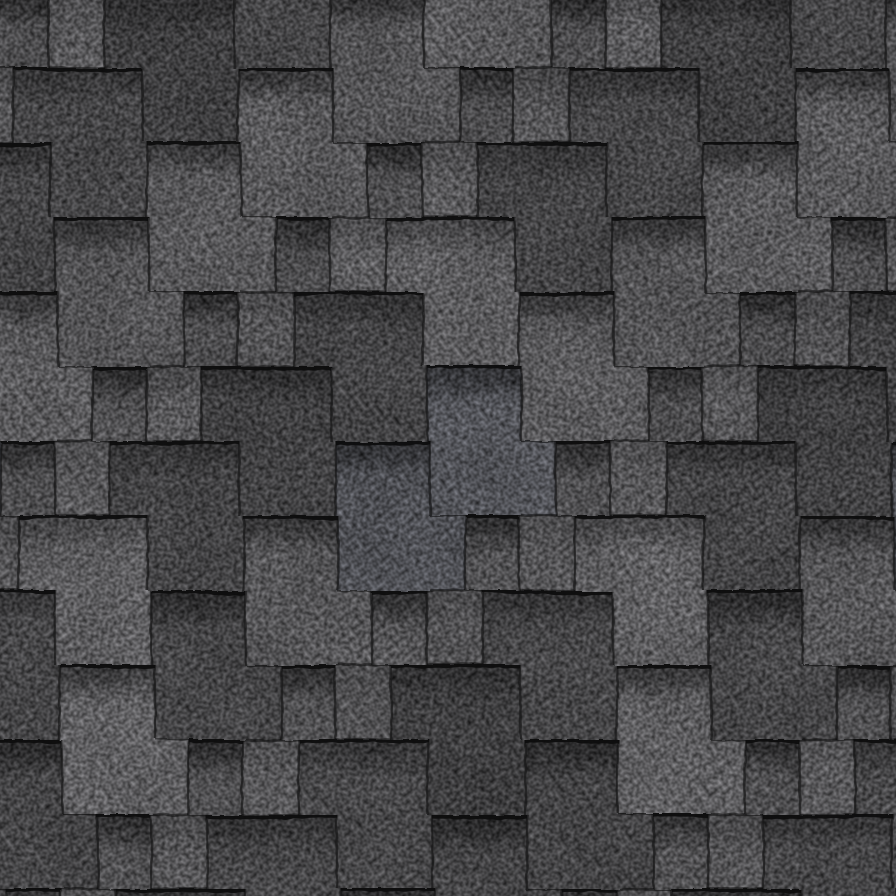
Reproduce this texture procedurally as a WebGL 1 fragment shader.

```glsl
precision highp float;
// Grey granulated roof shingles: stepped L-shaped tabs in staggered courses.

uniform vec2 u_resolution;

float hash(vec2 p) {
  return fract(sin(dot(p, vec2(127.1, 311.7))) * 43758.5);
}

float corner(vec2 cell, vec2 offset) {
  float angle = 6.2832 * hash(cell);
  return dot(vec2(cos(angle), sin(angle)), offset);
}

float gradientNoise(vec2 p) {
  vec2 i = floor(p), f = fract(p);
  vec2 s = f * f * f * (f * (f * 6.0 - 15.0) + 10.0);
  vec2 e = vec2(1.0, 0.0);
  return mix(mix(corner(i, f), corner(i + e, f - e), s.x),
             mix(corner(i + e.yx, f - e.yx), corner(i + 1.0, f - 1.0), s.x), s.y);
}

// Coverage of a line of the given half width at distance d.
float line(float d, float halfWidth, float soft) {
  return 1.0 - smoothstep(halfWidth - soft, halfWidth + soft, d);
}

void main() {
  // One unit is the height of a course; y runs down the roof.
  vec2 p = gl_FragCoord.xy / u_resolution.y;
  p = vec2(p.x, 1.0 - p.y) * 12.0;
  float soft = 8.0 / u_resolution.y;

  // Slightly uneven cuts
  vec2 q = p + vec2(0.0, 0.094);
  q += 0.035 * vec2(gradientNoise(p * 0.9), gradientNoise(p * 0.7 + 31.0));
  q += 0.02 * vec2(gradientNoise(p * 8.0), gradientNoise(p * 8.0 + 57.0));

  // Each course moves left by a fixed step
  float row = floor(q.y);
  float down = fract(q.y);
  float u = mod(q.x - 1.406 + 1.23 * row, 7.45);

  // Six segments per repeat: wide top, its leg, narrow top, its foot, slot, tab
  float segment = step(1.73, u) + step(3.02, u) + step(4.28, u)
                + step(5.98, u) + step(6.70, u);
  bool lowerHalf = segment == 1.0 || segment == 3.0;
  float tileRow = lowerHalf ? row - 1.0 : row;
  float kind = segment < 4.0 ? floor(segment / 2.0) : segment;

  // Tone of the tab
  float tone = 0.34;
  float shadow = 0.12;
  if (kind == 0.0) {
    tone = (tileRow == 3.0 || tileRow == 7.0) ? 0.37 : 0.265;
    shadow = 0.24;
  } else if (kind == 1.0) {
    tone = tileRow == 9.0 ? 0.37 : (tileRow > 7.0 ? 0.28 : 0.335);
    shadow = 0.36;
  } else if (kind == 4.0) {
    tone = 0.31;
    shadow = 0.4;
  }
  tone += 0.035 * (hash(vec2(tileRow, kind + 3.0)) - 0.5);
  tone *= 1.0 + 0.12 * gradientNoise(p * 1.3 + 9.0);

  // Soft dark band below the overlapping course
  float ragged = down + 0.15 * gradientNoise(p * 5.0);
  if (!lowerHalf) tone *= 1.0 - shadow * (1.0 - smoothstep(0.1, 0.55, ragged));

  // Mineral granules, turned off the pixel axes
  vec2 g = mat2(0.8, 0.6, -0.6, 0.8) * p;
  float grain = 0.2 * gradientNoise(g * 20.0) + 0.1 * gradientNoise(g * 11.0 + 70.0);
  tone += grain * (0.45 + 1.8 * tone);

  // Side joints
  float side = min(min(u, 7.45 - u), min(abs(u - 1.73), abs(u - 3.02)));
  side = min(side, min(abs(u - 4.28), min(abs(u - 5.98), abs(u - 6.70))));
  float joint = 0.65 * line(side, 0.016, soft) + 0.12 * line(side, 0.03, 0.03);
  tone = mix(tone, 0.09, joint);

  // Lower edges: heavy over recessed tops, thin over tabs, none inside a tile
  bool thinEdge = segment == 5.0 || (segment == 3.0 && u > 5.51);
  float thickness = 0.045 + 0.025 * gradientNoise(vec2(p.x * 1.7, row * 3.7));
  float heavy = 0.95 * line(down, thickness, soft);
  float thin = 0.6 * line(min(down, 1.0 - down), 0.018, soft);
  float edge = thinEdge ? thin : (lowerHalf ? 0.0 : heavy);
  tone = mix(tone, 0.05, edge);

  // Neutral grey, a few tabs cooler
  float cool = (kind == 1.0 && (tileRow == 5.0 || tileRow == 6.0)) ? 0.05 : 0.01;
  vec3 color = tone * vec3(1.0 - 0.5 * cool, 0.99, 1.005 + cool);
  gl_FragColor = vec4(clamp(color, 0.0, 1.0), 1.0);
}
```
